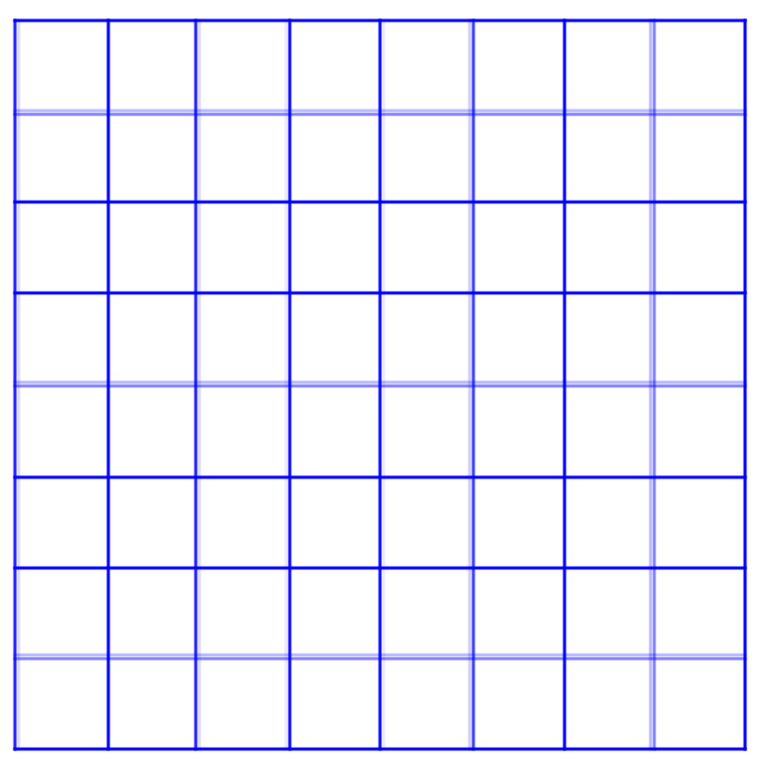
Reproduce this pattern procedurally as a Shadertoy shader.

```glsl
const int LINES = 9;
const float CELLS = 8.0;
const vec2 GRID_MIN = vec2(0.0196, 0.0247);
const vec2 GRID_MAX = vec2(0.9752, 0.9733);
const vec3 PAPER = vec3(1.0);
const vec3 INK = vec3(0.0, 0.0, 1.0);

// Lengths in cells
const float HALF_WIDTH = 0.017;
const float BLUR = 0.014;
const float HALO_OFFSET = 0.040;

// Uneven line spacing, in cells
const float COLUMN_DRIFT[LINES] = float[](
    0.0, 0.023, -0.019, 0.011, 0.0, 0.023, 0.022, 0.005, 0.0);
const float ROW_DRIFT[LINES] = float[](
    0.0, -0.007, -0.012, -0.016, -0.013, 0.008, 0.007, -0.030, 0.0);

// Fading of each column; the sign gives the side of its halo
const float COLUMN_FADE[LINES] = float[](
    0.5, 0.0, 0.5, -0.3, 0.3, -0.7, 0.0, -1.0, 0.0);

float coverage(float offset, float halfWidth, float blur) {
    return 1.0 - smoothstep(halfWidth - blur, halfWidth + blur, abs(offset));
}

// Solid core that weakens as its one-sided halo grows
float fadedLine(float offset, float fade, float blur) {
    float core = coverage(offset, HALF_WIDTH, blur) * (1.0 - 0.5 * fade * fade);
    float haloOffset = offset - sign(fade) * HALO_OFFSET;
    float halo = coverage(haloOffset, HALF_WIDTH, blur) * 0.28 * abs(fade);
    return max(core, halo);
}

float span(float along, float blur) {
    return coverage(along - 0.5 * CELLS, 0.5 * CELLS + HALF_WIDTH, blur);
}

float blend(float a, float b) {
    return 1.0 - (1.0 - a) * (1.0 - b);
}

void mainImage(out vec4 fragColor, in vec2 fragCoord) {
    vec2 uv = fragCoord / iResolution.xy;
    vec2 gridSize = GRID_MAX - GRID_MIN;
    vec2 cell = (uv - GRID_MIN) / gridSize * CELLS;
    vec2 pixel = CELLS / (gridSize * iResolution.xy);
    vec2 blur = max(vec2(BLUR), 0.5 * pixel);

    float columns = 0.0;
    float rows = 0.0;
    for (int i = 0; i < LINES; i++) {
        float index = float(i);
        float rowFade = i % 3 == 1 ? 1.0 : 0.0;
        columns = max(columns, fadedLine(cell.x - index - COLUMN_DRIFT[i], COLUMN_FADE[i], blur.x));
        rows = max(rows, fadedLine(cell.y - index - ROW_DRIFT[i], rowFade, blur.y));
    }

    // Trim the lines to the outer frame
    columns *= span(cell.y, blur.y);
    rows *= span(cell.x, blur.x);

    fragColor = vec4(mix(PAPER, INK, blend(columns, rows)), 1.0);
}
```
